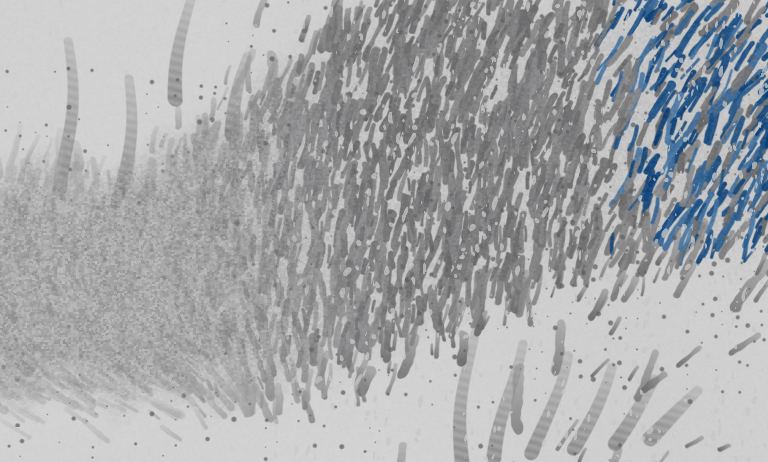
Give the GLSL for this background, as a Shadertoy shader.

```glsl
vec3 hash3(vec2 c) {
    vec3 q = fract(vec3(c.xyx) * vec3(0.1031, 0.1030, 0.0973));
    q += dot(q, q.yxz + 33.33);
    return fract((q.xxy + q.yzz) * q.zyx);
}

// Cellular noise: distance to the nearest point, and two random ids of its cell
vec3 cellular(vec2 p) {
    vec3 best = vec3(9.0);
    for (int j = -1; j <= 1; j++)
    for (int i = -1; i <= 1; i++) {
        vec2 cell = floor(p) + vec2(i, j);
        vec3 h = hash3(cell + 71.0);
        float d = length(cell + 0.15 + 0.7 * h.xy - p);
        if (d < best.x) best = vec3(d, h.z, fract(h.x * 17.0 + h.y * 5.0));
    }
    return best;
}

// Distance to a segment, and the position along it
vec2 segment(vec2 p, vec2 a, vec2 b) {
    vec2 ab = b - a;
    float t = clamp(dot(p - a, ab) / dot(ab, ab), 0.0, 1.0);
    return vec2(length(p - a - ab * t), t);
}

float waves(vec2 p) {
    return sin(p.x + 1.7 * sin(p.y * 0.6)) * 0.5 + sin(p.x * 2.3 - p.y * 1.1 + 2.0) * 0.3
         + sin(p.y * 1.9 + 2.0 * sin(p.x * 0.7)) * 0.2;
}

// Signed depth inside the painted band, positive within
float bandDepth(vec2 p) {
    float top = 0.63 + 0.40 * smoothstep(0.2, 0.95, p.x);
    float bottom = 0.14 + 0.30 * smoothstep(0.45, 1.45, p.x);
    return min(top - p.y, p.y - bottom);
}

// Lean of the brush away from vertical
float brushLean(vec2 p) {
    return 0.12 + 0.35 * smoothstep(1.05, 1.6, p.x) + 0.2 * smoothstep(0.6, 0.95, p.y)
         - 1.1 * smoothstep(0.5, 0.15, p.y) * smoothstep(0.75, 0.3, p.x)
         + 0.5 * smoothstep(0.42, 0.2, p.y) * smoothstep(1.1, 1.6, p.x);
}

vec3 strokeColor(vec2 p, vec3 h) {
    float dark = smoothstep(0.3, 0.95, p.x + 0.25 * (p.y - 0.5));
    vec3 gray = vec3(mix(0.63, 0.47, dark) + (h.x - 0.5) * 0.13) + vec3(0.0, 0.0, 0.006);
    vec3 blue = mix(vec3(0.05, 0.25, 0.46), vec3(0.30, 0.48, 0.65), h.x * h.x);
    float blueChance = 0.72 * smoothstep(1.27, 1.46, p.x + 0.12 * (p.y - 0.7))
                     * smoothstep(0.36, 0.52, p.y);
    return mix(gray, blue, step(h.y, blueChance));
}

void mainImage(out vec4 fragColor, in vec2 fragCoord) {
    vec2 p = fragCoord / iResolution.y;
    float px = 1.0 / iResolution.y;
    float depth = bandDepth(p);
    float leftSide = smoothstep(0.8, 0.35, p.x);

    // Paper and soft wash
    vec3 color = vec3(0.815 + 0.012 * waves(p * 3.0));
    float wash = smoothstep(-0.06, 0.12, depth + 0.03 * waves(p * 25.0));
    color = mix(color, vec3(0.64), wash * mix(0.25, 0.85, leftSide));

    // Long fading strokes: a fan below, a few raised above
    for (int i = 0; i < 11; i++) {
        bool below = i < 6;
        float n = float(below ? i : i - 6);
        vec2 a = below ? vec2(1.02 + 0.1 * n, 0.28 - 0.025 * n)
                       : vec2(0.15 + 0.13 * n, 0.91 - 0.1 * sin(2.2 * n));
        vec2 b = below ? vec2(1.0 + 0.08 * n, 0.01 * n)
                       : a - vec2(0.01 + 0.008 * n, 0.32 - 0.05 * n);
        vec2 bend = vec2(0.012 * sin(p.y * 14.0 + n), 0.0);
        vec2 s = segment(p + bend, a, b);
        float ink = smoothstep(px, -px, s.x - mix(0.010, 0.016, s.y));
        float ripple = 0.04 * sin(p.y * 330.0 + p.x * 90.0);
        color = mix(color, vec3(0.55 + ripple), ink * mix(0.3, 0.85, s.y));
    }

    // Layers of short brush strokes on jittered cells
    for (int layer = 0; layer < 7; layer++) {
        float size = mix(0.115, 0.05, float(layer) / 6.0);
        vec2 grid = size * vec2(0.6, 1.0);
        vec2 home = floor(p / grid);
        for (int j = -1; j <= 1; j++)
        for (int i = -1; i <= 1; i++) {
            vec2 cell = home + vec2(i, j);
            vec3 h = hash3(cell + float(layer) * 37.0 + 11.0);
            vec3 k = hash3(cell + float(layer) * 53.0 + 207.0);
            vec2 center = (cell + h.xy) * grid;
            float inside = bandDepth(center);
            float chance = smoothstep(-0.10, 0.06, inside) * mix(0.85, 0.62, smoothstep(1.0, 1.4, center.x));
            chance += 0.025 * smoothstep(0.4, 0.7, center.x);
            if (h.z > chance) continue;
            float lean = brushLean(center) + (k.z - 0.5) * 0.5;
            vec2 reach = vec2(sin(lean), cos(lean)) * size * mix(0.2, 0.58, k.y);
            vec2 bend = vec2(0.06 * size * sin(p.y / size * 3.0 + k.x * 6.0), 0.0);
            vec2 s = segment(p + bend, center + reach, center - reach);
            float radius = size * mix(0.06, 0.125, k.x) * (0.85 + 0.2 * waves(p * 130.0));
            float ink = smoothstep(px, -px, s.x - radius);
            float fade = mix(mix(0.45, 0.95, s.y), 0.92, smoothstep(-0.02, 0.08, inside));
            fade *= mix(1.0, 0.5, smoothstep(0.7, 0.25, center.x));
            color = mix(color, strokeColor(center, vec3(k.y, k.x, h.x)), ink * fade);
        }
    }

    // Pale flecks where the paper shows through
    vec3 fleck = cellular(p * vec2(75.0, 42.0) + 0.5 * waves(p * 60.0));
    float clump = smoothstep(0.1, 0.7, waves(p * vec2(32.0, 11.0))) * smoothstep(0.5, 1.2, p.x);
    float opening = smoothstep(0.06, -0.06, fleck.x - 0.42 * fleck.y);
    color = mix(color, vec3(0.78), opening * step(fleck.z, 0.15 + 0.55 * clump) * mix(0.75, 0.2, leftSide));

    // Dark specks around the strokes
    vec3 speck = cellular(p * 36.0);
    float speckChance = 0.35 * smoothstep(-0.35, -0.02, depth) + 0.15 * smoothstep(0.7, 1.2, p.x);
    float dot = smoothstep(36.0 * px, -36.0 * px, speck.x - mix(0.04, 0.2, speck.y * speck.y));
    color = mix(color, vec3(0.38), dot * step(speck.z, speckChance) * mix(0.75, 0.3, leftSide * wash));

    // Fine grain, strongest in the left wash
    vec3 grain = cellular(p * vec2(170.0, 200.0));
    color += (grain.y - 0.5) * mix(0.012, mix(0.05, 0.12, leftSide), wash);

    fragColor = vec4(clamp(color, 0.0, 1.0), 1.0);
}
```
